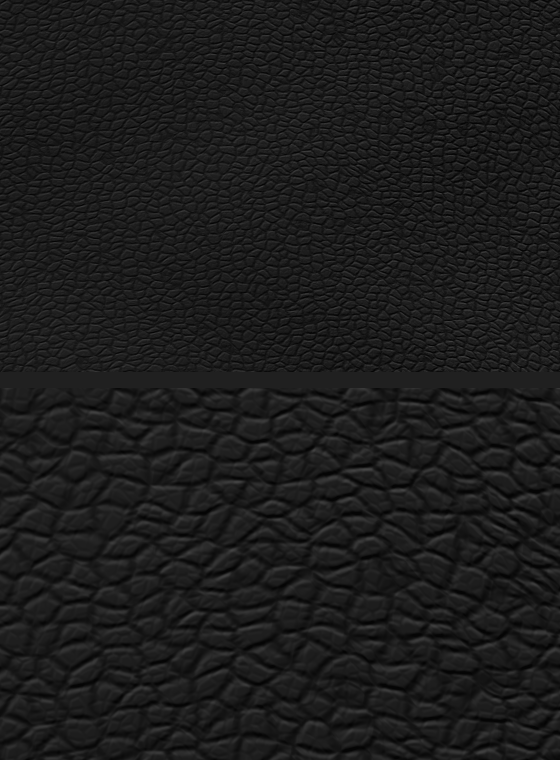
Top: the whole. Bottom: its middle third, enlarged.
Give the GLSL for this texture, as a Shadertoy shader.

```glsl
// Black pebbled leather: small flattened grains parted by fine lit creases.

const vec3  LEATHER_COLOR = vec3(1.0, 1.0, 1.0);
const float BASE_TONE     = 0.114;
const float LIT_GAIN      = 0.150;  // slopes that face the light
const float SHADE_GAIN    = 0.105;  // slopes that face away
const float CREASE_DARK   = 0.030;
const float FINE_DEPTH    = 0.28;   // relief of the small wrinkles
const float MOTTLE        = 0.008;
const vec2  GRAIN_COUNT   = vec2(29.0, 50.0);  // grains per canvas height
const vec2  FINE_COUNT    = vec2(75.0, 105.0);
const vec2  LIGHT_STEP    = vec2(-0.0008, 0.0025);
const int   SAMPLES       = 2;      // per axis

vec2 hash2(vec2 p) {
    vec3 q = fract(vec3(p.xyx) * vec3(0.1031, 0.1030, 0.0973));
    q += dot(q, q.yzx + 33.33);
    return fract((q.xx + q.yz) * q.zy);
}

// Cellular noise: x = gap between the two nearest centres, y = grain id
vec2 cellular(vec2 p) {
    vec2 cell = floor(p);
    vec2 local = fract(p);
    float nearest = 8.0;
    float second = 8.0;
    float id = 0.0;
    for (int j = -1; j <= 1; j++) {
        for (int i = -1; i <= 1; i++) {
            vec2 offset = vec2(float(i), float(j));
            vec2 rnd = hash2(cell + offset + 200.0);
            float d = length(offset + 0.08 + 0.84 * rnd - local);
            if (d < nearest) {
                second = nearest;
                nearest = d;
                id = fract(rnd.x * 7.3 + rnd.y * 3.7);
            } else {
                second = min(second, d);
            }
        }
    }
    return vec2(second - nearest, id);
}

// Bends the rows: rising at the left, falling at the right
vec2 bendRows(vec2 p) {
    float x = p.x - 0.6;
    float arch = -0.15 * x * x;
    float wave = 0.010 * sin(7.0 * p.x + 5.0 * p.y) + 0.006 * sin(15.0 * p.x - 11.0 * p.y + 1.3);
    float ripple = 0.0025 * sin(61.0 * p.x + 37.0 * p.y) + 0.0015 * sin(113.0 * p.x - 83.0 * p.y);
    float squeeze = 0.08 * p.x * p.x + 0.005 * sin(19.0 * p.y + 9.0 * p.x);
    return vec2(p.x + squeeze, p.y - arch - wave - ripple);
}

// Rounded grains of uneven height, with small wrinkles on top
float leatherHeight(vec2 p) {
    vec2 q = bendRows(p);
    vec2 grain = cellular(q * GRAIN_COUNT);
    vec2 wrinkle = cellular(q * FINE_COUNT + 17.0);
    float dome = smoothstep(0.0, 0.45, grain.x) * (0.65 + 0.35 * grain.y);
    float fine = smoothstep(0.0, 0.5, wrinkle.x) * (0.4 + 0.6 * wrinkle.y);
    return dome + FINE_DEPTH * fine;
}

float leatherTone(vec2 p) {
    float height = leatherHeight(p);
    float slope = height - leatherHeight(p + LIGHT_STEP);
    float contrast = mix(0.88, 1.2, smoothstep(0.4, 1.5, p.x + 0.25 * p.y));
    float light = slope > 0.0 ? slope * LIT_GAIN : slope * SHADE_GAIN;
    float crease = CREASE_DARK * (1.0 - smoothstep(0.0, 0.9, height));
    float mottle = MOTTLE * sin(5.0 * p.x + 2.0 * sin(4.0 * p.y)) * sin(6.0 * p.y + 1.0);
    return BASE_TONE + contrast * (light - crease) + mottle;
}

void mainImage(out vec4 fragColor, in vec2 fragCoord) {
    // Average subsamples to smooth the edges
    float tone = 0.0;
    for (int j = 0; j < SAMPLES; j++) {
        for (int i = 0; i < SAMPLES; i++) {
            vec2 sub = (vec2(float(i), float(j)) + 0.5) / float(SAMPLES) - 0.5;
            tone += leatherTone((fragCoord + sub) / iResolution.y);
        }
    }
    tone /= float(SAMPLES * SAMPLES);
    fragColor = vec4(LEATHER_COLOR * clamp(tone, 0.02, 0.4), 1.0);
}
```
